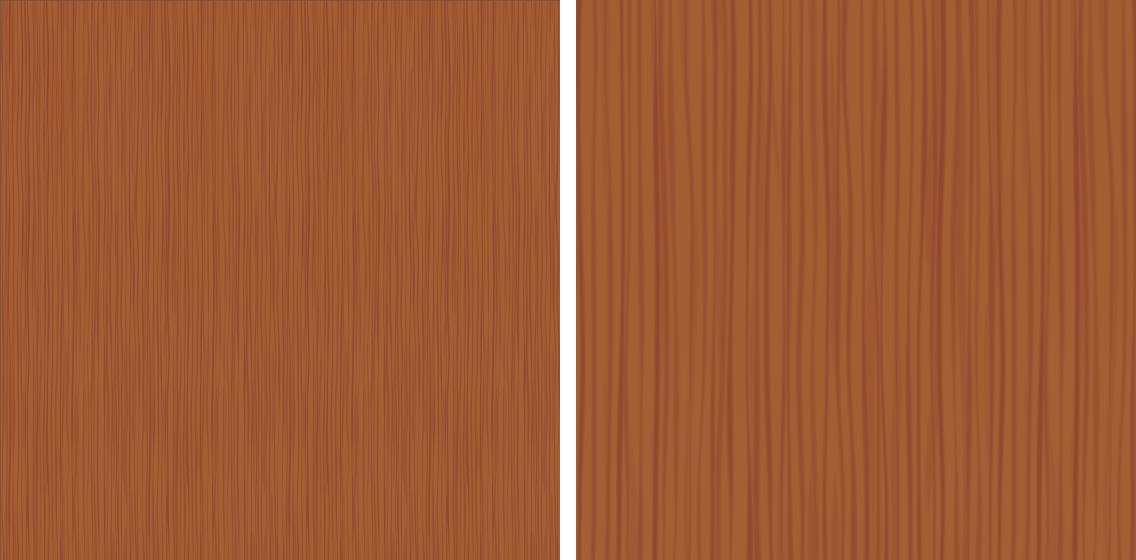
Left: the whole. Right: its middle third, enlarged.
Give the GLSL for this texture, as a three.js fragment shader.

```glsl
// Reddish-brown wood veneer with fine, wavering vertical grain lines.
varying vec2 vUv;

const float TILES = 4.0;            // veneer repeats across the canvas
const float FINE_LINES = 36.0;      // per tile
const float BROAD_STREAKS = 14.0;   // per tile
const float SOFTNESS = 0.0012;      // edge blur in canvas units

const vec3 WARM_WOOD = vec3(0.637, 0.362, 0.186);
const vec3 PALE_WOOD = vec3(0.645, 0.380, 0.212);
const vec3 GRAIN = vec3(0.563, 0.270, 0.184);
const vec3 RIM = vec3(0.50, 0.32, 0.23);

float hash(vec2 p) {
  return fract(sin(dot(p, vec2(127.1, 311.7))) * 43758.55);
}

// Smooth random curve along t, different for every seed.
float drift(float seed, float t) {
  float cell = floor(t);
  float f = fract(t);
  f = f * f * (3.0 - 2.0 * f);
  return mix(hash(vec2(seed, cell)), hash(vec2(seed, cell + 1.0)), f);
}

// Value noise that wraps horizontally after the given period.
float wrapNoise(vec2 p, float period) {
  float cell = floor(p.x);
  float f = fract(p.x);
  f = f * f * (3.0 - 2.0 * f);
  float left = drift(mod(cell, period), p.y);
  float right = drift(mod(cell + 1.0, period), p.y);
  return mix(left, right, f);
}

// Soft elliptical patch that repeats with each tile.
float patchAt(vec2 uv, vec2 center, vec2 radius) {
  float dx = fract(uv.x * TILES - center.x + 0.5) - 0.5;
  vec2 d = vec2(dx, uv.y - center.y) / radius;
  return exp(-dot(d, d));
}

// Strength of the strongest line at the point; widths are in line spacings.
float grainLines(vec2 uv, float perTile, float seedBase, float thin, float thick) {
  float spacings = perTile * TILES;
  float bend = wrapNoise(vec2(uv.x * TILES * 9.0, uv.y * 8.0), 9.0) - 0.5;
  float x = uv.x * spacings + bend * 0.5 * perTile / FINE_LINES;
  float soft = SOFTNESS * spacings;
  float strength = 0.0;
  for (int i = -2; i <= 2; i++) {
    float line = floor(x) + float(i);
    float seed = mod(line, perTile) + seedBase;
    float jitter = hash(vec2(seed, 71.0)) - 0.5;
    float wobble = drift(seed + 100.0, uv.y * 11.0) - 0.5;
    float center = line + 0.5 + jitter * 0.5 + wobble * 0.5;
    float swell = drift(seed + 200.0, uv.y * 12.0);
    float halfWidth = max(0.0, mix(thin, thick, swell));
    float cover = 1.0 - smoothstep(halfWidth - soft, halfWidth + soft, abs(x - center));
    cover *= smoothstep(0.0, 0.08, halfWidth);
    float depth = mix(0.55, 1.0, hash(vec2(seed, 93.0)));
    strength = max(strength, cover * depth);
  }
  return strength;
}

void main() {
  // Broad pale and dark areas of the veneer
  float pale = patchAt(vUv, vec2(0.88, 0.78), vec2(0.30, 0.12))
             + patchAt(vUv, vec2(0.42, 0.38), vec2(0.30, 0.10))
             + patchAt(vUv, vec2(0.75, 0.15), vec2(0.38, 0.13));
  float dark = patchAt(vUv, vec2(0.43, 0.84), vec2(0.16, 0.12))
             + patchAt(vUv, vec2(0.43, 0.20), vec2(0.14, 0.10))
             + patchAt(vUv, vec2(0.55, 0.57), vec2(0.50, 0.11)) * 0.5;

  // Wood ground
  float tone = clamp(0.4 + 0.45 * pale - 0.3 * dark, 0.0, 1.0);
  vec3 color = mix(WARM_WOOD, PALE_WOOD, tone);

  // Faint broad streaks under crisp fine lines, stronger in the dark areas
  float emphasis = 0.02 * dark - 0.01 * pale;
  float streaks = grainLines(vUv, BROAD_STREAKS, 400.0, -0.05, 0.24);
  float lines = grainLines(vUv, FINE_LINES, 50.0, 0.06 + emphasis, 0.26 + emphasis);
  color = mix(color, GRAIN, max(lines * 0.95, streaks * 0.4));

  // Faint rim on the left and top
  float edge = min(vUv.x, 1.0 - vUv.y);
  color = mix(RIM, color, smoothstep(0.0006, 0.0022, edge));

  gl_FragColor = vec4(color, 1.0);
}
```
